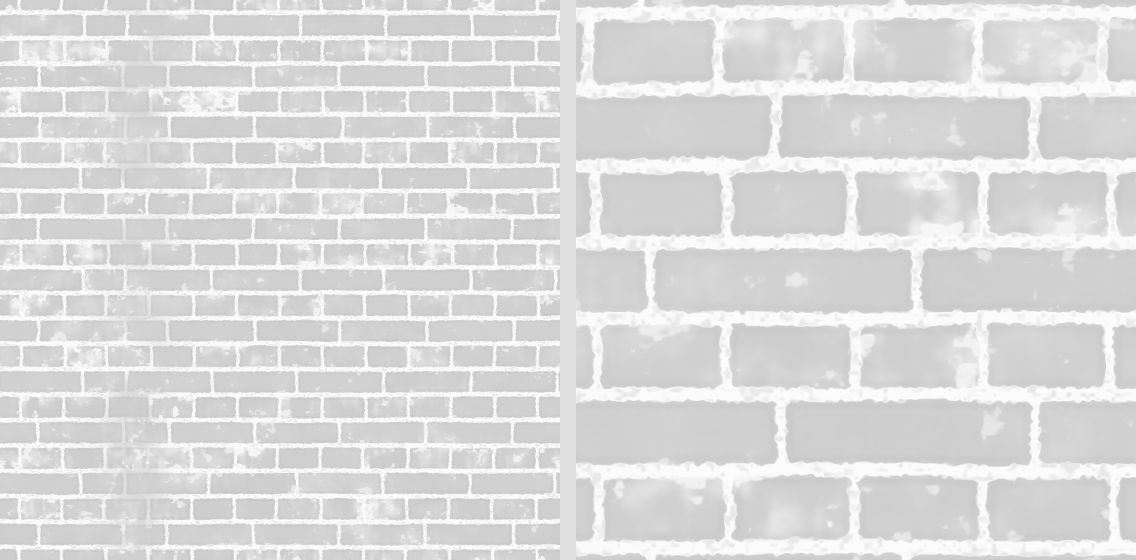
Left: the whole. Right: its middle third, enlarged.
Reproduce this texture procedurally as a Shadertoy shader.

```glsl
// Whitewashed grey brick wall: courses of short headers alternate with courses
// of long stretchers. Each brick is a rounded box cut out of rough pale mortar,
// with hashed wear; layered wrapping noise adds grain, washes and flaking.

#define ROWS 22.0          // courses up the canvas, an even count
#define UNITS 13.0         // header widths across the canvas
#define JOINT_X 0.0028     // half width of upright joints
#define JOINT_Y 0.0041     // half height of bed joints
#define CORNER 0.0040      // brick corner radius
#define ROUGHNESS 0.0046   // raggedness of the mortar edge
#define FADE_X 0.245       // centre of the band where the mortar is dull
#define BRICK vec3(0.815)
#define DUST vec3(0.91)
#define MORTAR vec3(0.985)

float hash(vec2 p) {
    return fract(sin(dot(p, vec2(127.1, 311.7))) * 43758.5453);
}

// Value noise with n cells over the canvas, wrapping at its borders
float noise(vec2 uv, vec2 n) {
    vec2 p = uv * n, i = floor(p), f = fract(p);
    f = f * f * (3.0 - 2.0 * f);
    vec2 a = mod(i, n), b = mod(i + 1.0, n);
    return mix(mix(hash(a), hash(vec2(b.x, a.y)), f.x),
               mix(hash(vec2(a.x, b.y)), hash(b), f.x), f.y);
}

float fbm(vec2 uv, vec2 n) {
    float sum = 0.0, weight = 0.5;
    for (int k = 0; k < 4; k++) {
        sum += weight * noise(uv, n);
        n *= 2.0;
        weight *= 0.5;
    }
    return sum / 0.9375;
}

// Small sideways shift of one upright joint, in header widths
float jointShift(float joint, float row) {
    return 0.07 * (hash(vec2(mod(joint, UNITS) + 5.0, row + 31.0)) - 0.5);
}

void mainImage(out vec4 fragColor, in vec2 fragCoord) {
    vec2 uv = fragCoord / iResolution.xy;
    float soft = max(0.0007, 0.7 / iResolution.y);

    // Slightly uneven courses
    vec2 wall = uv + 0.0022 * (vec2(noise(uv, vec2(31.0, 66.0)),
                                    noise(uv, vec2(17.0, 22.0))) - 0.5);
    float course = wall.y * ROWS + 0.5;
    float row = mod(floor(course), ROWS);
    float up = fract(course);

    // Header and stretcher bond; the stretchers have two staggered starts
    bool header = mod(row, 2.0) < 0.5;
    float pair = (row - 1.0) * 0.5;
    pair += step(9.0, pair);
    float start = header ? 0.46 : 3.9 - mod(pair, 2.0);
    start += 0.09 * (hash(vec2(row, 7.0)) - 0.5);
    float span = header ? 1.0 : 2.0;
    float along = mod(wall.x * UNITS - start, UNITS);
    float left = span * floor(along / span);
    float right = min(left + span, UNITS);

    // Distance inside the rounded brick
    float toSide = min(abs(along - left - jointShift(left, row)),
                       abs(right + jointShift(right, row) - along)) / UNITS;
    float toBed = min(up, 1.0 - up) / ROWS;
    vec2 inset = vec2(toSide - JOINT_X, toBed - JOINT_Y);
    float inside = CORNER - length(max(CORNER - inset, 0.0));
    float edge = min(inset.x, inset.y);

    // Noise layers
    float grain = noise(uv, vec2(340.0, 380.0));
    float crumb = noise(uv, vec2(150.0, 190.0));
    float cloud = fbm(uv, vec2(26.0, 34.0));
    float flake = fbm(uv, vec2(64.0, 72.0));
    float streak = noise(uv, vec2(140.0, 30.0));

    // Brick face: tone, soft wash and a darker rim
    float wear = hash(vec2(left + 3.0, row + 11.0));
    wear = header ? 0.15 + 0.85 * wear * wear : 0.35 * wear;
    float tone = hash(vec2(left + 17.0, row + 2.0)) - 0.5;
    vec3 color = BRICK + 0.012 * tone + 0.012 * (cloud - 0.5) + 0.006 * (grain - 0.5);
    float wash = smoothstep(0.42, 0.8, cloud * 0.8 + streak * 0.2);
    color += 0.13 * wear * wash;
    color -= 0.016 * (1.0 - smoothstep(0.0, 0.004, abs(edge - 0.0025)));

    // Chalky flakes, thickest on worn bricks and close to the joints
    float nearEdge = 1.0 - smoothstep(0.0, 0.012, edge);
    float cover = flake * 0.65 + cloud * 0.35 + 0.13 * wear + 0.035 * nearEdge;
    float chalk = smoothstep(0.68, 0.76, cover) * smoothstep(0.15, 0.5, crumb);
    color = mix(color, mix(DUST, MORTAR, wear), 0.85 * chalk);
    float speck = smoothstep(0.93, 0.98, crumb) * step(0.6, cloud);
    color = mix(color, DUST, 0.7 * speck);

    // Ragged mortar with grey crumbs, dulled in one upright band
    float band = (uv.x - FADE_X) / 0.055;
    float dull = exp(-band * band) * smoothstep(0.2, 0.6, noise(uv, vec2(9.0, 14.0)));
    float ragged = inside + ROUGHNESS * (0.55 * grain + 0.45 * crumb - 0.5);
    float mortar = 1.0 - smoothstep(-soft, soft, ragged);
    vec3 lime = mix(DUST, MORTAR, smoothstep(0.15, 0.5, grain * 0.6 + crumb * 0.4));
    color = mix(color, lime, mortar * (1.0 - 0.75 * dull));

    fragColor = vec4(clamp(color, 0.0, 1.0), 1.0);
}
```
